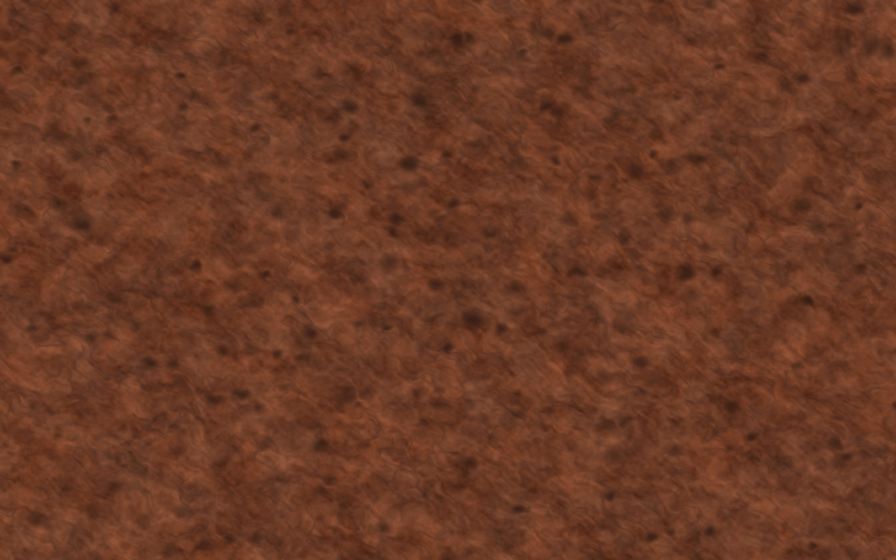
A WebGL 2 fragment shader for this texture:

```glsl
#version 300 es
precision highp float;
// Mottled red-brown leather with soft blotches, wispy creases and dark pits.

uniform vec2 u_resolution;
out vec4 fragColor;

const vec3 DARK_BROWN = vec3(0.290, 0.143, 0.085);
const vec3 LIGHT_BROWN = vec3(0.535, 0.303, 0.198);
const vec3 CREASE_BROWN = vec3(0.270, 0.165, 0.130);
const vec3 PIT_BROWN = vec3(0.185, 0.098, 0.068);
const vec3 WARM_SHIFT = vec3(0.03, -0.025, -0.045);

float hash(vec2 p) {
    return fract(sin(dot(p, vec2(127.1, 311.7))) * 43758.5453);
}

mat2 rotation(float angle) {
    float c = cos(angle), s = sin(angle);
    return mat2(c, s, -s, c);
}

float valueNoise(vec2 p) {
    vec2 cell = floor(p);
    vec2 f = fract(p);
    f = f * f * (3.0 - 2.0 * f);
    float low = mix(hash(cell), hash(cell + vec2(1.0, 0.0)), f.x);
    float high = mix(hash(cell + vec2(0.0, 1.0)), hash(cell + 1.0), f.x);
    return mix(low, high, f.y);
}

// Normalised sum of octaves, each one turned to hide the lattice.
float fbm(vec2 p, int octaves, float gain) {
    float sum = 0.0, total = 0.0, amplitude = 1.0;
    mat2 turn = rotation(0.65);
    for (int i = 0; i < octaves; i++) {
        sum += amplitude * valueNoise(p);
        total += amplitude;
        amplitude *= gain;
        p = turn * p * 2.03 + 17.3;
    }
    return sum / total;
}

// Thin wavy lines along the mid level of a noise field.
float creases(vec2 p, float width) {
    float level = fbm(p, 2, 0.4);
    return 1.0 - smoothstep(0.0, width, abs(level - 0.5));
}

// Soft scattered pits, one candidate per cell.
float pits(vec2 p, float density) {
    vec2 cell = floor(p);
    float depth = 0.0;
    for (int y = -1; y <= 1; y++) {
        for (int x = -1; x <= 1; x++) {
            vec2 id = cell + vec2(x, y);
            vec2 centre = id + vec2(hash(id + 3.7), hash(id + 9.2));
            float radius = mix(0.28, 0.60, hash(id + 21.4));
            float strength = mix(0.25, 1.0, hash(id + 33.8));
            float present = step(hash(id + 51.6), density);
            float dist = length((p - centre) * vec2(0.85, 1.1));
            float shape = 1.0 - smoothstep(0.0, radius, dist);
            depth = max(depth, present * strength * shape);
        }
    }
    return depth;
}

void main() {
    vec2 p = gl_FragCoord.xy / u_resolution.y;

    // Bend the domain slightly so that features curl and merge.
    vec2 bend = vec2(fbm(p * 16.0 + 4.0, 3, 0.5), fbm(p * 16.0 + 40.0, 3, 0.5)) - 0.5;
    vec2 ripple = vec2(valueNoise(p * 65.0 + 8.0), valueNoise(p * 65.0 + 70.0)) - 0.5;
    vec2 q = p + 0.03 * bend + 0.007 * ripple;
    vec2 slanted = rotation(0.55) * q;

    // Tone layers from broad to fine.
    float blotch = fbm(q * vec2(22.0, 29.0) + 5.0, 4, 0.65) - 0.5;
    float wisps = fbm(slanted * vec2(38.0, 92.0) + 30.0, 2, 0.7) - 0.5;
    float grain = fbm(p * 105.0 + 60.0, 2, 0.6) - 0.5;
    float tone = 0.58 + 1.15 * blotch + 0.58 * wisps + 0.36 * grain;
    vec3 colour = mix(DARK_BROWN, LIGHT_BROWN, clamp(tone, -0.15, 1.15));

    // Drift between saturated rust and greyer brown.
    float warmth = fbm(q * 20.0 + 90.0, 3, 0.6) - 0.5;
    colour += warmth * WARM_SHIFT;

    // Fine slanted creases, fading in and out.
    float fade = smoothstep(0.3, 0.75, valueNoise(p * 25.0 + 13.0));
    float crease = creases(slanted * vec2(26.0, 52.0) + 75.0, 0.10);
    colour = mix(colour, CREASE_BROWN, 0.32 * crease * fade);

    // Ragged dark pits.
    float pit = pits((p + 0.012 * bend + 0.008 * ripple) * 24.0, 0.24);
    colour = mix(colour, PIT_BROWN, 0.8 * pit);

    fragColor = vec4(colour, 1.0);
}
```
